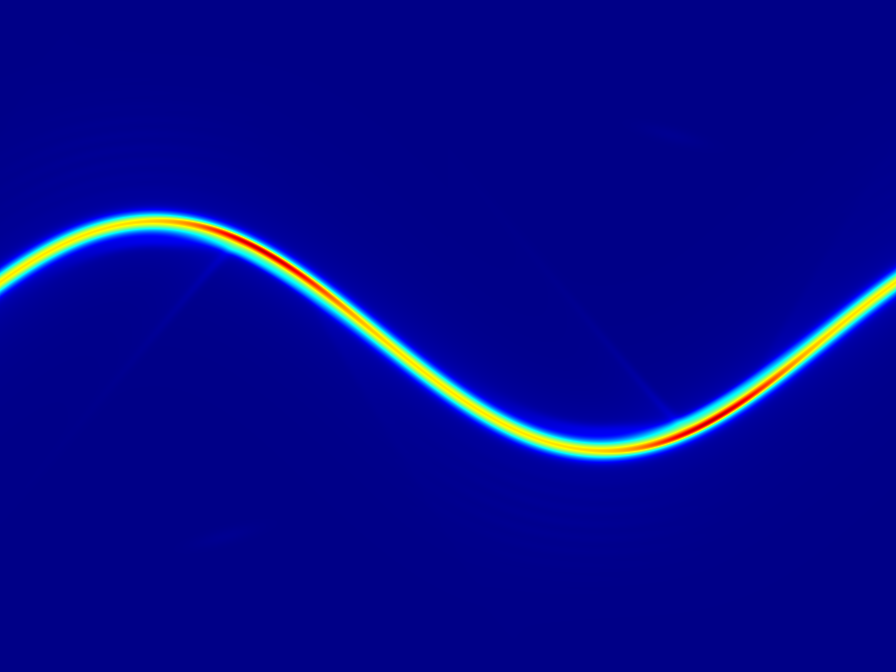
Give the GLSL for this background, as a WebGL 1 fragment shader.

```glsl
precision highp float;
// A glowing sine-shaped ridge with faint caustics, shown in a blue-to-red heat scale.

uniform vec2 u_resolution;

const float TAU = 6.2831853;

float bell(float x, float width) {
  return exp(-x * x / (width * width));
}

// Signed distance between a and b around the unit period.
float wrapped(float a, float b) {
  return fract(a - b + 0.5) - 0.5;
}

vec3 heatScale(float v) {
  return clamp(1.5 - abs(4.0 * v - vec3(3.0, 2.0, 1.0)), 0.0, 1.0);
}

// Approximate distance above the wave, divided by its local slope.
float waveDistance(vec2 p) {
  float phase = TAU * (p.x - 0.172);
  float slope = 0.1276 * TAU * sin(phase);
  return (p.y - 0.1276 * cos(phase)) / sqrt(1.0 + slope * slope);
}

// Details of one crest; the trough reuses them upside down.
float crestDetail(vec2 p, float d) {
  float focus = bell(wrapped(p.x, 0.295), 0.087);

  // Hot thread on the upper side, cooler fringe below it.
  float v = 0.34 * focus * bell(d - 0.003, 0.0038);
  v += 0.13 * focus * bell(d + 0.012, 0.0045);

  // Soft strand under the arch, closing in on the focus.
  float gap = mix(0.022, 0.012, smoothstep(0.18, 0.27, p.x));
  v += 0.06 * bell(wrapped(p.x, 0.175), 0.09) * bell(d + gap, 0.007);

  // Caustic bending down to the left, with a dim fill above it.
  float t = 0.267 - p.x;
  float e = (p.y - 0.115 + 1.2 * sqrt(t * t + 0.0002)) * 0.64;
  float fade = smoothstep(-0.015, 0.015, t) * exp(-max(t, 0.0) / 0.065);
  float below = smoothstep(0.01, -0.01, d);
  v += fade * below * (0.035 * bell(e, 0.005)
     + 0.025 * smoothstep(-0.004, 0.004, e) * exp(-max(e, 0.0) / 0.04));

  // Straight faint edge falling to the right.
  float s = p.x - 0.345;
  float f = (p.y - 0.04 + 1.69 * s) * 0.51;
  v += 0.016 * below * smoothstep(-0.02, 0.02, s) * exp(-max(s, 0.0) / 0.06)
     * smoothstep(-0.006, 0.006, f) * exp(-max(f, 0.0) / 0.05);

  // Dim ripples outside the crest.
  v += 0.006 * bell(wrapped(p.x, 0.12), 0.13) * bell(d - 0.08, 0.05)
     * (1.0 + 0.4 * sin(d * 400.0));

  // Small distant wisp.
  vec2 w = p - vec2(0.25, -0.224);
  v += 0.01 * bell(w.x, 0.035) * bell(w.y - 0.25 * w.x, 0.008);
  return v;
}

void main() {
  // Units of the canvas width, with y measured from the middle.
  vec2 p = (gl_FragCoord.xy - vec2(0.0, 0.5 * u_resolution.y)) / u_resolution.x;
  float d = waveDistance(p);

  // Main ridge and its halo, stronger inside the bends.
  float inside = smoothstep(-0.02, 0.02, -d * cos(TAU * (p.x - 0.172)));
  float v = 0.007 + 0.56 * bell(d, 0.0098);
  v += mix(0.045, 0.085, inside) * exp(-abs(d) / 0.016);
  v += 0.018 * exp(-abs(d) / 0.06);

  // Crest, then trough half a period later.
  for (int i = 0; i < 2; i++) {
    float side = 1.0 - 2.0 * float(i);
    vec2 q = vec2(fract(p.x - 0.5 * float(i)), p.y * side);
    v += crestDetail(q, d * side);
  }

  gl_FragColor = vec4(heatScale(v), 1.0);
}
```
